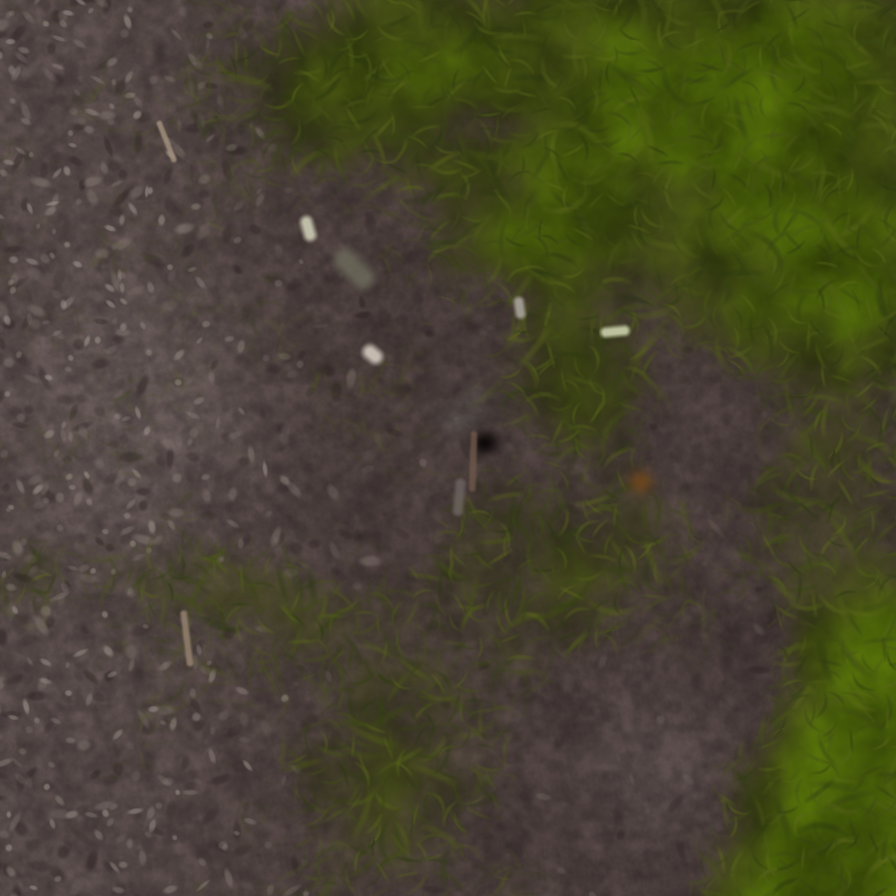
Write a WebGL 2 fragment shader that draws this texture.

```glsl
#version 300 es
precision highp float;
// Bare brown soil with scattered stones, overgrown by patchy grass and moss.
uniform vec2 u_resolution;
out vec4 fragColor;

float hash(vec2 p) {
  return fract(sin(dot(p, vec2(127.1, 311.7))) * 43758.55);
}

float noise(vec2 p) {
  vec2 i = floor(p), f = fract(p);
  f = f * f * (3.0 - 2.0 * f);
  return mix(mix(hash(i), hash(i + vec2(1, 0)), f.x),
             mix(hash(i + vec2(0, 1)), hash(i + vec2(1, 1)), f.x), f.y);
}

float fbm(vec2 p) {
  float sum = 0.0, amp = 0.53;
  for (int i = 0; i < 4; i++) {
    sum += amp * noise(p);
    p = mat2(1.6, 1.2, -1.2, 1.6) * p + 7.3;
    amp *= 0.5;
  }
  return sum;
}

float blob(vec2 p, vec2 center, vec2 radius) {
  vec2 q = (p - center) / radius;
  return exp(-dot(q, q));
}

float stroke(vec2 p, vec2 a, vec2 b, float width) {
  vec2 ab = b - a;
  float t = clamp(dot(p - a, ab) / dot(ab, ab), 0.0, 1.0);
  return smoothstep(width, width * 0.2, length(p - a - ab * t));
}

vec2 turn(vec2 p, float angle) {
  float c = cos(angle), s = sin(angle);
  return vec2(c * p.x - s * p.y, s * p.x + c * p.y);
}

// Curved blades on a jittered grid: x is coverage, y is tone.
vec2 blades(vec2 p, float seed) {
  vec2 id = floor(p), best = vec2(0);
  for (int k = 0; k < 9; k++) {
    vec2 cell = id + vec2(k % 3 - 1, k / 3 - 1), key = cell + seed;
    vec2 center = cell + vec2(hash(key), hash(key + 31.7));
    vec2 q = turn(p - center, 6.283 * hash(key + 5.1));
    q.y += (hash(key + 9.4) - 0.5) * 1.6 * q.x * q.x;
    float d = length(vec2(max(abs(q.x) - 0.45, 0.0), q.y));
    float cover = smoothstep(0.11, 0.01, d) * smoothstep(0.7, 0.1, abs(q.x));
    if (cover > best.x) best = vec2(cover, hash(key + 17.3));
  }
  return best;
}

// Soft tilted stones; only a share of the cells holds one.
float stones(vec2 p, float share, float seed) {
  vec2 id = floor(p);
  float cover = 0.0;
  for (int k = 0; k < 9; k++) {
    vec2 cell = id + vec2(k % 3 - 1, k / 3 - 1), key = cell + seed;
    vec2 center = cell + vec2(hash(key), hash(key + 23.9));
    vec2 q = turn(p - center, 3.14 * hash(key + 3.3));
    q /= vec2(0.2 + 0.4 * hash(key + 8.8), 0.15 + 0.15 * hash(key + 4.7));
    float present = smoothstep(0.0, 0.1, share - hash(key + 12.6));
    cover = max(cover, present * smoothstep(1.2, 0.4, length(q)) * (0.4 + 0.6 * hash(key + 2.2)));
  }
  return cover;
}

float grassAmount(vec2 p) {
  p += 0.07 * (vec2(fbm(p * 9.0), fbm(p * 9.0 + 40.0)) - 0.5);
  float g = blob(p, vec2(0.82, 0.9), vec2(0.27, 0.2));
  g += 0.6 * blob(p, vec2(0.45, 0.92), vec2(0.17, 0.13));
  g += 0.75 * blob(p, vec2(0.96, 0.67), vec2(0.16, 0.12));
  g += 0.6 * blob(p, vec2(0.62, 0.73), vec2(0.09, 0.1));
  g += 0.6 * blob(p, vec2(0.65, 0.56), vec2(0.06, 0.07));
  g += 1.1 * smoothstep(-0.05, 0.1, p.x - 0.79 - 0.3 * p.y) * smoothstep(0.42, 0.22, p.y);
  // Thin growth across the lower half
  g += 0.4 * blob(p, vec2(0.63, 0.36), vec2(0.15, 0.1));
  g += 0.4 * blob(p, vec2(0.45, 0.11), vec2(0.13, 0.15));
  g += 0.33 * blob(p, vec2(0.28, 0.33), vec2(0.15, 0.06));
  g += 0.4 * blob(p, vec2(0.93, 0.42), vec2(0.1, 0.12));
  g += 0.35 * blob(p, vec2(0.05, 0.36), vec2(0.05, 0.04));
  // Bare gaps
  g -= 0.3 * blob(p, vec2(0.82, 0.56), vec2(0.11, 0.06));
  g -= 0.5 * blob(p, vec2(0.57, 0.86), vec2(0.06, 0.03));
  g -= 0.25 * blob(p, vec2(0.7, 0.14), vec2(0.1, 0.1));
  return clamp(g + 0.5 * (fbm(p * 14.0 + 3.0) - 0.5), 0.0, 1.2);
}

void main() {
  vec2 p = gl_FragCoord.xy / u_resolution;
  float grass = grassAmount(p), grain = fbm(p * 55.0), clump = fbm(p * 20.0 + 11.0);
  float left = smoothstep(0.45, 0.05, p.x);

  // Soil, paler and stonier on the left
  vec3 col = mix(vec3(0.21, 0.17, 0.165), vec3(0.34, 0.285, 0.28), 0.55 * grain + 0.45 * clump);
  col += 0.05 * left + 0.05 * blob(p, vec2(0.17, 0.55), vec2(0.12, 0.14));
  col += 0.05 * blob(p, vec2(0.73, 0.14), vec2(0.07, 0.07));
  col *= 0.8 + 0.4 * fbm(p * 90.0 + 20.0);
  float share = (0.08 + 0.4 * left) * smoothstep(0.5, 0.1, grass);
  col = mix(col, vec3(0.17, 0.13, 0.13), 0.5 * stones(p * 38.0, share + 0.1, 61.0));
  col = mix(col, vec3(0.52, 0.47, 0.45), 0.6 * stones(p * 42.0, share * 0.8, 7.0));
  col = mix(col, vec3(0.62, 0.58, 0.55), 0.6 * stones(p * 60.0, share * 0.6, 90.0));

  // Grass ground and blades
  vec3 turf = mix(vec3(0.23, 0.24, 0.09), vec3(0.27, 0.36, 0.02), smoothstep(0.4, 1.0, grass));
  col = mix(col, turf * (0.6 + 0.8 * clump), 0.95 * smoothstep(0.08, 0.65, grass));
  for (int i = 0; i < 4; i++) {
    vec2 blade = blades(p * (17.0 + 7.0 * float(i)), 13.0 * float(i));
    vec3 tint = mix(vec3(0.15, 0.2, 0.06), vec3(0.37, 0.42, 0.1), blade.y);
    col = mix(col, tint, 0.42 * blade.x * smoothstep(0.0, 0.4, grass + 0.04));
  }

  // Dark hollow, twigs, pale stones and a dry leaf
  col = mix(col, vec3(0.05, 0.03, 0.03), blob(p, vec2(0.541, 0.506), vec2(0.015, 0.013)));
  col = mix(col, vec3(0.45, 0.45, 0.43), 0.6 * grain * blob(p, vec2(0.52, 0.54), vec2(0.03, 0.025)));
  col = mix(col, vec3(0.43, 0.34, 0.29), 0.8 * stroke(p, vec2(0.529, 0.515), vec2(0.527, 0.455), 0.006));
  col = mix(col, vec3(0.45, 0.42, 0.41), 0.7 * stroke(p, vec2(0.514, 0.46), vec2(0.511, 0.43), 0.009));
  col = mix(col, vec3(0.65, 0.58, 0.5), 0.8 * stroke(p, vec2(0.178, 0.862), vec2(0.194, 0.822), 0.005));
  col = mix(col, vec3(0.6, 0.52, 0.45), 0.8 * stroke(p, vec2(0.205, 0.315), vec2(0.212, 0.26), 0.006));
  col = mix(col, vec3(0.75, 0.74, 0.66), stroke(p, vec2(0.342, 0.752), vec2(0.346, 0.738), 0.011));
  col = mix(col, vec3(0.77, 0.73, 0.69), stroke(p, vec2(0.413, 0.607), vec2(0.419, 0.602), 0.013));
  col = mix(col, vec3(0.74, 0.76, 0.62), stroke(p, vec2(0.676, 0.629), vec2(0.697, 0.631), 0.009));
  col = mix(col, vec3(0.62, 0.6, 0.56), stroke(p, vec2(0.579, 0.663), vec2(0.581, 0.65), 0.009));
  col = mix(col, vec3(0.45, 0.45, 0.38), 0.7 * stroke(p, vec2(0.385, 0.71), vec2(0.405, 0.69), 0.02));
  col = mix(col, vec3(0.45, 0.28, 0.1), 0.8 * blob(p, vec2(0.715, 0.462), vec2(0.013, 0.013)));
  fragColor = vec4(col, 1.0);
}
```
